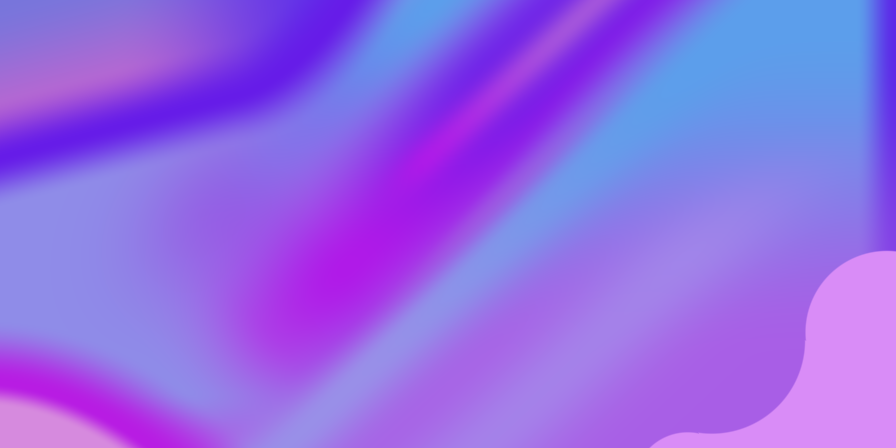
This background is drawn by a Shadertoy shader. Its source:

```glsl
// Soft diagonal folds of blue, violet and magenta with a flat lilac blob in the corner.

const vec3 SKY        = vec3(0.36, 0.62, 0.92);
const vec3 PERIWINKLE = vec3(0.56, 0.55, 0.91);
const vec3 LAVENDER   = vec3(0.64, 0.55, 0.92);
const vec3 PURPLE     = vec3(0.66, 0.37, 0.90);
const vec3 VIOLET     = vec3(0.40, 0.11, 0.91);
const vec3 MAGENTA    = vec3(0.69, 0.10, 0.91);
const vec3 ORCHID     = vec3(0.65, 0.34, 0.86);
const vec3 ROSE       = vec3(0.84, 0.54, 0.87);
const vec3 LILAC      = vec3(0.85, 0.55, 0.97);

// Bell-shaped weight around a centre line.
float ridge(float x, float centre, float width) {
    float t = (x - centre) / width;
    return exp(-t * t);
}

float smoothMax(float a, float b, float k) {
    return 0.5 * (a + b + sqrt((a - b) * (a - b) + k * k));
}

float disc(vec2 p, vec2 centre, float radius) {
    return length(p - centre) - radius;
}

// Folds left of the main diagonal; f = (distance across, distance along).
vec3 leftFolds(vec2 f) {
    vec3 col = PERIWINKLE;
    col = mix(col, vec3(0.58, 0.36, 0.89), 0.8 * ridge(f.x, 0.48, 0.15) * ridge(f.y, 0.08, 0.22));
    col = mix(col, mix(PURPLE, MAGENTA, smoothstep(-0.25, 0.2, f.y)),
              ridge(f.x, 0.19, 0.19) * smoothstep(-0.28, -0.02, f.y));
    col = mix(col, VIOLET, ridge(f.x, 0.26, 0.15) * smoothstep(0.2, 0.75, f.y));

    // Thin warm streak, then the blue stripe beside it
    vec3 streak = mix(MAGENTA, ORCHID, smoothstep(0.45, 0.95, f.y));
    col = mix(col, streak, 0.95 * ridge(f.x, 0.245, 0.045) * smoothstep(0.3, 0.5, f.y));
    vec3 stripe = mix(vec3(0.47, 0.45, 0.92), SKY, smoothstep(0.3, 0.75, f.y));
    return mix(col, stripe, ridge(f.x, 0.49, 0.09) * smoothstep(0.0, 0.55, f.y));
}

// Blue sheet right of the diagonal, fading downwards into purple.
vec3 rightSheet(vec2 p, vec2 f) {
    vec3 col = mix(PURPLE, SKY, smoothstep(0.2, 0.95, p.y));
    col = mix(col, LAVENDER, 0.75 * ridge(f.x, -0.31, 0.11) * (1.0 - smoothstep(0.4, 0.75, p.y)));
    vec3 rim = mix(vec3(0.60, 0.56, 0.91), SKY, smoothstep(0.0, 1.1, f.y));
    col = mix(col, rim, ridge(f.x, -0.01, 0.085));
    vec3 shade = mix(vec3(0.52, 0.26, 0.90), vec3(0.36, 0.16, 0.91), smoothstep(0.4, 0.9, p.y));
    return mix(col, shade, smoothstep(1.91, 2.0, p.x));
}

// Curved violet fold and the hazy area above it.
vec3 upperFold(vec3 col, vec2 p) {
    float bend = max(p.x - 0.53, 0.0);
    float slope = 0.26 + 4.8 * bend;
    float h = (p.y - 0.648 - 0.26 * p.x - 2.4 * bend * bend) / sqrt(1.0 + slope * slope);
    vec3 haze = mix(vec3(0.73, 0.40, 0.82), vec3(0.47, 0.46, 0.86), smoothstep(0.06, 0.34, h));
    haze = mix(haze, vec3(0.38, 0.20, 0.91), smoothstep(0.25, 0.72, p.x));
    col = mix(col, VIOLET, smoothstep(-0.11, 0.0, h));
    return mix(col, haze, smoothstep(0.0, 0.13, h));
}

// Rose corner bordered by a magenta glow.
vec3 lowerCorner(vec3 col, vec2 p) {
    float slope = 0.1 + 2.0 * p.x;
    float h = (p.y - 0.128 + 0.1 * p.x + p.x * p.x) / sqrt(1.0 + slope * slope);
    col = mix(col, vec3(0.72, 0.11, 0.89), 1.0 - smoothstep(0.02, 0.16, h));
    return mix(col, ROSE, 1.0 - smoothstep(-0.035, 0.015, h));
}

// Signed distance to the blob: two discs joined by a concave curve.
float blob(vec2 p) {
    float corner = max(1.56 - p.x, p.y - 0.24);
    float neck = max(corner, -disc(p, vec2(1.589, 0.24), 0.208));
    float lobes = min(disc(p, vec2(1.98, 0.258), 0.182), disc(p, vec2(1.535, -0.086), 0.121));
    return min(neck, lobes);
}

void mainImage(out vec4 fragColor, in vec2 fragCoord) {
    vec2 p = fragCoord / iResolution.xy * vec2(2.0, 1.0);

    // Coordinates across and along the main diagonal
    vec2 q = p - vec2(0.76, 0.13);
    vec2 f = vec2(q.y - 0.93 * q.x, q.x + 0.93 * q.y) / 1.366;

    vec3 col = upperFold(leftFolds(f), p);

    // The diagonal flattens out where it reaches the bottom
    float line = smoothMax(0.13 + 0.93 * q.x, 0.0, 0.06);
    float edge = (p.y - line) / 1.366;
    float softness = mix(0.09, 0.18, smoothstep(0.2, 1.1, f.y));
    col = mix(rightSheet(p, f), col, smoothstep(0.0, softness, edge));
    float blush = ridge(edge, 0.065, 0.03) * ridge(f.y, 0.55, 0.3);
    col = mix(col, ORCHID, 0.45 * blush);

    col = lowerCorner(col, p);
    float aa = 1.0 / iResolution.y;
    col = mix(col, LILAC, 1.0 - smoothstep(-aa, aa, blob(p)));
    fragColor = vec4(col, 1.0);
}
```
